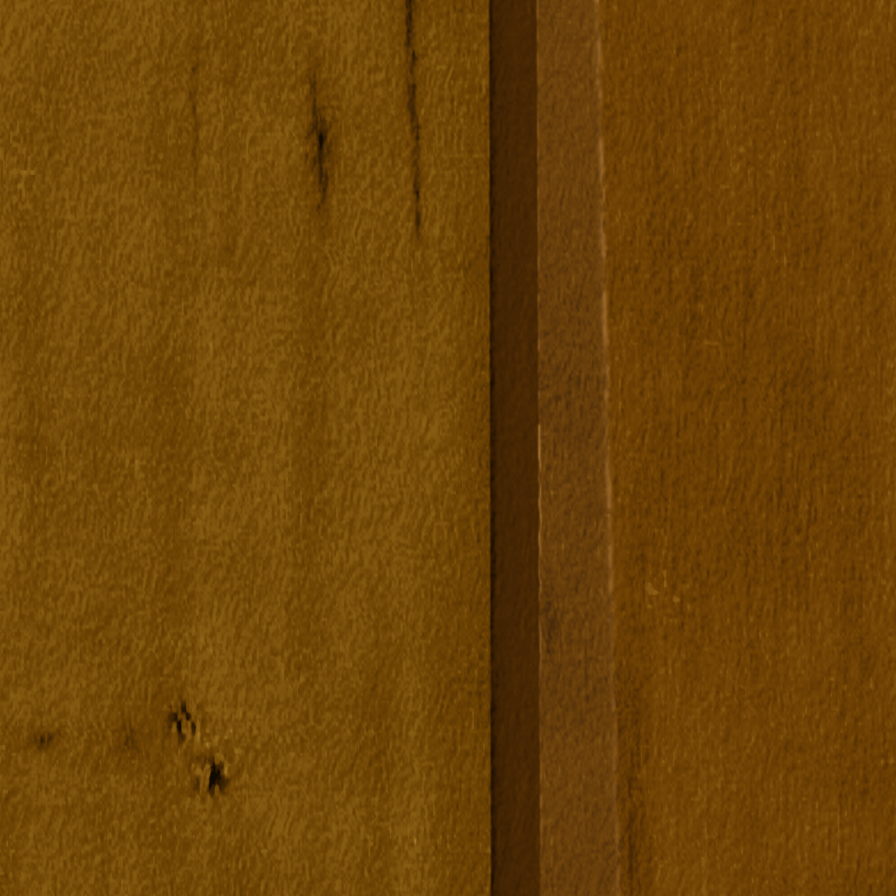
A WebGL 1 fragment shader for this texture:

```glsl
precision highp float;
uniform vec2 u_resolution;

#define GROOVE_LEFT 0.546
#define GROOVE_RIGHT 0.599
#define RIDGE_TOP 0.667
#define RIDGE_LEAN 0.023
#define EDGE_SOFT 0.0018
#define FIBRE_GAIN 0.135
#define BAND_GAIN 0.18
#define MOTTLE_GAIN 0.12
#define FLECK_GAIN 0.13

float hash(vec2 p) {
  vec3 q = fract(vec3(p.xyx) * 0.1031);
  q += dot(q, q.yzx + 33.33);
  return fract((q.x + q.y) * q.z);
}

float noise(vec2 p) {
  vec2 i = floor(p), f = fract(p);
  f = f * f * (3.0 - 2.0 * f);
  return mix(mix(hash(i), hash(i + vec2(1.0, 0.0)), f.x),
             mix(hash(i + vec2(0.0, 1.0)), hash(i + 1.0), f.x), f.y);
}

float fbm(vec2 p) {
  float sum = 0.0, gain = 0.5;
  for (int i = 0; i < 4; i++) {
    sum += gain * noise(p);
    p = mat2(0.98, 0.2, -0.2, 0.98) * p * 2.03 + 17.3;
    gain *= 0.5;
  }
  return sum / 0.9375;
}

// Soft elliptical spot, 1 at its centre
float spot(vec2 p, vec2 centre, vec2 radius) {
  vec2 d = (p - centre) / radius;
  return exp(-dot(d, d));
}

// Ragged crack with tapered ends
float crack(vec2 p, vec2 low, vec2 high, float width) {
  float t = (p.y - low.y) / (high.y - low.y);
  float x = mix(low.x, high.x, t) + 0.005 * (noise(vec2(3.0, p.y * 60.0)) - 0.5);
  float d = (p.x - x) / width;
  float ends = smoothstep(-0.04, 0.12, t) * (1.0 - smoothstep(0.8, 1.08, t));
  return exp(-d * d) * ends * (0.25 + noise(p * vec2(240.0, 65.0)));
}

// Brown ramp from shadow through varnish to highlight
vec3 woodColor(float tone) {
  vec3 c = mix(vec3(0.08, 0.035, 0.0), vec3(0.26, 0.14, 0.01), smoothstep(0.0, 0.25, tone));
  c = mix(c, vec3(0.43, 0.25, 0.01), smoothstep(0.2, 0.54, tone));
  c = mix(c, vec3(0.53, 0.35, 0.07), smoothstep(0.48, 0.76, tone));
  return mix(c, vec3(0.74, 0.53, 0.24), smoothstep(0.76, 1.15, tone));
}

// Dark cracks and knots of the left plank
float blemishes(vec2 p) {
  float rough = noise(p * vec2(190.0, 85.0));
  float chip = smoothstep(0.35, 0.75, rough);
  float d = 0.30 * crack(p, vec2(0.468, 0.72), vec2(0.455, 1.06), 0.005);
  d += 0.10 * spot(p, vec2(0.455, 0.95), vec2(0.012, 0.12));
  d += 0.20 * crack(p, vec2(0.364, 0.73), vec2(0.348, 0.95), 0.007);
  d += 0.24 * spot(p, vec2(0.360, 0.838), vec2(0.019, 0.05)) * (0.3 + rough);
  d += 0.20 * crack(p, vec2(0.217, 0.79), vec2(0.219, 0.95), 0.004);
  d += 0.65 * spot(p, vec2(0.206, 0.197), vec2(0.017, 0.022)) * chip;
  d += 0.65 * spot(p, vec2(0.236, 0.133), vec2(0.018, 0.022)) * chip;
  d += 0.26 * spot(p, vec2(0.050, 0.174), vec2(0.018, 0.014)) * (0.4 + rough);
  d += 0.20 * spot(p, vec2(0.145, 0.165), vec2(0.016, 0.024)) * (0.3 + rough);
  return d + 0.06 * spot(p, vec2(0.12, 0.165), vec2(0.13, 0.04));
}

void main() {
  vec2 p = gl_FragCoord.xy / u_resolution;
  float down = 1.0 - p.y;
  float ridgeX = RIDGE_TOP + RIDGE_LEAN * down + 0.002 * (noise(vec2(7.0, p.y * 16.0)) - 0.5);
  float leftX = GROOVE_LEFT + 0.002 * down;
  float rightX = GROOVE_RIGHT + 0.004 * down;
  float afterLeft = smoothstep(-EDGE_SOFT, EDGE_SOFT, p.x - leftX);
  float afterRight = smoothstep(-EDGE_SOFT, EDGE_SOFT, p.x - rightX);
  float afterRidge = smoothstep(-0.003, 0.003, p.x - ridgeX);

  // Grain: broad bands, mottling, embossed fibres and bright flecks
  float band = fbm(vec2(p.x * 26.0, p.y * 1.8)) - 0.5;
  float mottle = fbm(p * vec2(12.0, 14.0) + 40.0) - 0.5;
  vec2 g = p * vec2(270.0, 125.0) + 3.0 * noise(p * 30.0);
  float fibre = noise(g) - noise(g + vec2(0.9, -0.6)) + noise(p * vec2(390.0, 260.0) + 9.0) - 0.5;
  float streak = noise(vec2(p.x * 230.0, p.y * 16.0) + 60.0) - 0.5;
  float fleck = smoothstep(0.76, 0.98, noise(p * vec2(250.0, 120.0) + 130.0));
  float grain = BAND_GAIN * band + MOTTLE_GAIN * mottle + FIBRE_GAIN * fibre
    + FLECK_GAIN * fleck * (0.3 + noise(p * 14.0));

  // Planks and bevel
  float leftTone = 0.56 + 0.02 * (1.0 - p.x) + grain - blemishes(p);
  leftTone -= 0.06 * smoothstep(0.46, 0.545, p.x);
  float rightTone = 0.495 + grain * 0.85 + 0.09 * streak + 0.035 * smoothstep(0.75, 1.0, p.x);
  rightTone -= 0.08 * spot(p, vec2(0.705, 0.05), vec2(0.018, 0.35));
  float bevelTone = 0.49 + grain * 0.85 - 0.13 * spot(p, vec2(0.614, 0.31), vec2(0.009, 0.045));
  float tone = mix(leftTone, mix(bevelTone, rightTone, afterRidge), afterRight);

  // Clustered pale scratches
  float chips = spot(p, vec2(0.03, 0.80), vec2(0.018, 0.035)) + spot(p, vec2(0.24, 0.17), vec2(0.045, 0.045))
    + spot(p, vec2(0.156, 0.486), vec2(0.015)) + spot(p, vec2(0.47, 0.06), vec2(0.022, 0.012))
    + spot(p, vec2(0.74, 0.34), vec2(0.025, 0.035));
  tone += 0.32 * chips * smoothstep(0.6, 0.9, noise(p * vec2(190.0, 130.0) + 5.0));
  vec3 color = woodColor(tone);
  color += vec3(-0.012, 0.0, 0.03) * afterRight * (1.0 - afterRidge);
  color += vec3(-0.008, 0.006, 0.0) * (1.0 - afterLeft);

  // Groove with a dark left wall
  float across = clamp((p.x - leftX) / (rightX - leftX), 0.0, 1.0);
  float grooveTone = 0.225 + 0.045 * smoothstep(0.1, 0.7, across) + 0.4 * FIBRE_GAIN * fibre + 0.05 * streak;
  grooveTone -= 0.12 * exp(-across * across * 90.0);
  color = mix(color, woodColor(grooveTone), afterLeft * (1.0 - afterRight));

  // Worn bright edges, broken along their length
  float wear = smoothstep(0.3, 0.8, noise(vec2(p.x * 200.0, p.y * 75.0)));
  float ridge = exp(-pow((p.x - ridgeX) / 0.0034, 2.0)) * (0.3 + 0.7 * wear);
  color += vec3(0.15, 0.13, 0.12) * ridge * (0.5 + 0.5 * smoothstep(0.1, 0.5, p.y));
  float lip = exp(-pow((p.x - rightX - 0.001) / 0.0018, 2.0)) * wear;
  color += vec3(0.25, 0.21, 0.15) * lip * (0.3 + 0.7 * spot(p, vec2(0.602, 0.46), vec2(1.0, 0.15)));
  gl_FragColor = vec4(clamp(color, 0.0, 1.0), 1.0);
}
```
